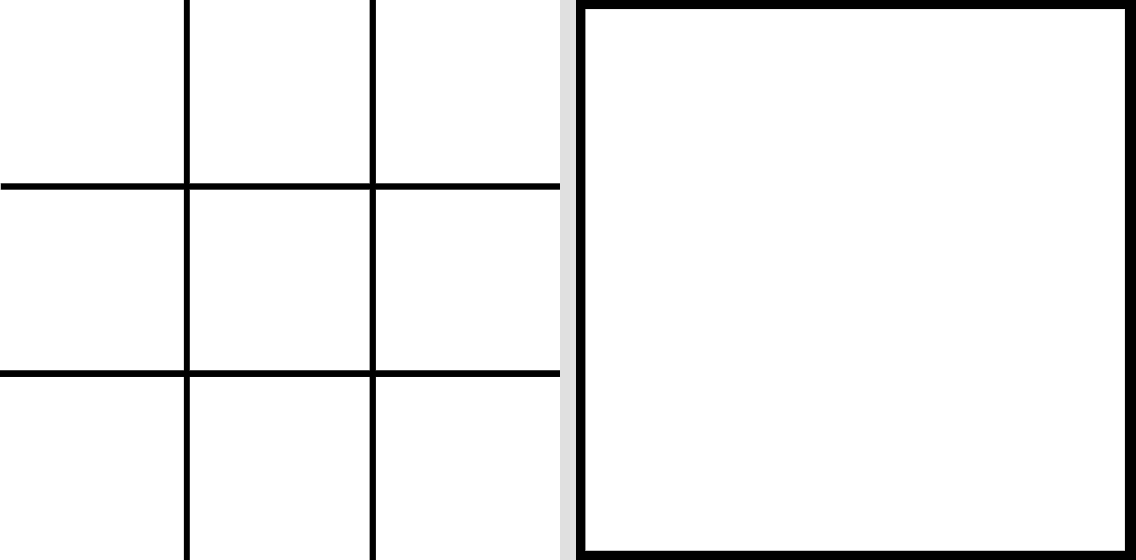
Left, the full canvas; right, a detail of the centre.
Reproduce this pattern procedurally as a Shadertoy shader.

```glsl
// Three by three grid of white squares parted by thin black rules.

const float CELLS = 3.0;                           // squares across and down
const vec3 PAPER = vec3(1.0);
const vec3 INK = vec3(0.0);
const vec2 FIRST_SHIFT = vec2(0.0003, -0.0005);    // drift of left and lower rules
const vec2 LAST_SHIFT = vec2(-0.0010, 0.0003);     // drift of right and upper rules
const vec2 FIRST_HALF_WIDTH = vec2(0.0053, 0.0060);
const vec2 LAST_HALF_WIDTH = vec2(0.0056, 0.0057);
const float UPPER_RULE_START = 0.0014;             // small gap at the left edge

// Signed distances to the nearest inner vertical (x) and horizontal (y) rule
vec2 ruleDistances(vec2 p) {
    vec2 index = clamp(floor(p * CELLS + 0.5), 1.0, CELLS - 1.0);
    vec2 along = (index - 1.0) / (CELLS - 2.0);
    vec2 centre = index / CELLS + mix(FIRST_SHIFT, LAST_SHIFT, along);
    vec2 halfWidth = mix(FIRST_HALF_WIDTH, LAST_HALF_WIDTH, along);
    vec2 d = abs(p - centre) - halfWidth;

    // Trim the start of the upper horizontal rule
    if (along.y > 0.5) d.y = max(d.y, UPPER_RULE_START - p.x);
    return d;
}

void mainImage(out vec4 fragColor, in vec2 fragCoord) {
    vec2 p = fragCoord / iResolution.xy;
    vec2 pixel = 1.0 / iResolution.xy;

    // Coverage of each rule, smoothed over one pixel
    vec2 coverage = clamp(0.5 - ruleDistances(p) / pixel, 0.0, 1.0);
    float ink = max(coverage.x, coverage.y);

    fragColor = vec4(mix(PAPER, INK, ink), 1.0);
}
```
